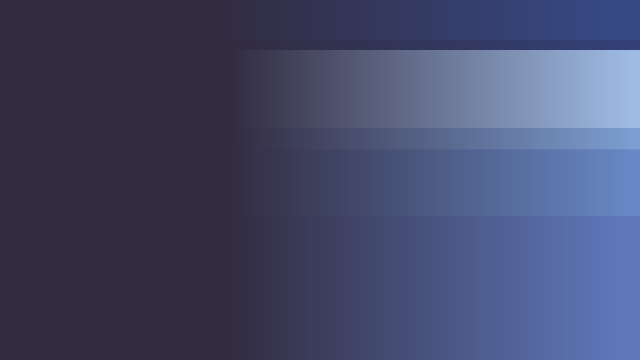
A Shadertoy shader for this background:

```glsl
// Horizontal bands of blue light that fade leftwards into a dark violet ground.
// Each band has a tint at the right border; stacked soft steps choose the tint,
// and a horizontal ramp blends it with the ground.

const vec3 GROUND = vec3(0.196, 0.173, 0.255);

// Band tints at the right border, from bottom to top
const int BANDS = 6;
const vec3 TINT[BANDS] = vec3[BANDS](
    vec3(0.370, 0.470, 0.730),   // wide indigo
    vec3(0.405, 0.535, 0.775),   // mid blue
    vec3(0.490, 0.625, 0.830),   // thin sky
    vec3(0.625, 0.735, 0.895),   // pale glow
    vec3(0.200, 0.255, 0.475),   // shadow line
    vec3(0.215, 0.290, 0.530));  // deep blue

// Lower edge of each band, as a share of the height
const float EDGE[BANDS] = float[BANDS](-1.0, 0.400, 0.585, 0.645, 0.861, 0.889);

// Where each band's fade begins and ends, as a share of the width
const vec2 FADE[BANDS] = vec2[BANDS](
    vec2(0.36, 0.97), vec2(0.36, 0.99), vec2(0.36, 1.00),
    vec2(0.36, 0.99), vec2(0.36, 1.00), vec2(0.34, 0.98));

// Linear ramp from 0 at range.x to 1 at range.y
float ramp(vec2 range, float x) {
    return clamp((x - range.x) / (range.y - range.x), 0.0, 1.0);
}

void mainImage(out vec4 fragColor, in vec2 fragCoord) {
    vec2 uv = fragCoord / iResolution.xy;
    float halfPixel = 0.5 / iResolution.y;
    vec3 color = GROUND;

    // Lay the bands over each other from the bottom up
    for (int i = 0; i < BANDS; i++) {
        vec3 band = mix(GROUND, TINT[i], ramp(FADE[i], uv.x));
        float cover = smoothstep(EDGE[i] - halfPixel, EDGE[i] + halfPixel, uv.y);
        color = mix(color, band, cover);
    }

    fragColor = vec4(color, 1.0);
}
```
